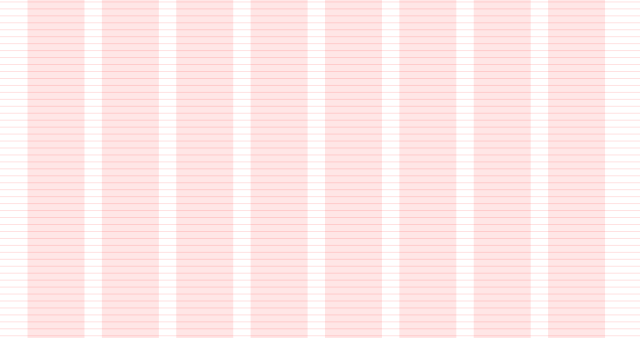
Reproduce this pattern procedurally as a Shadertoy shader.

```glsl
// Eight pale pink layout columns on white, crossed by fine red baseline rules.

// Horizontal values are fractions of canvas width, vertical ones of its height.
const float COLUMN_COUNT = 8.0;
const float COLUMN_START = 0.0430;
const float COLUMN_PITCH = 0.1162;
const float COLUMN_WIDTH = 0.0890;
const float RULE_START   = 0.00576;   // centre of the top rule
const float RULE_PITCH   = 0.020576;
const float RULE_WIDTH   = 0.0026;

const vec3  PAPER = vec3(1.0);
const vec3  TINT  = vec3(1.0, 0.0, 0.0);
const float COLUMN_ALPHA = 0.10;
const float RULE_ALPHA   = 0.13;

// Exact share of a pixel covered by a band, given the distance to its centre.
float bandCoverage(float dist, float width, float pixel) {
    float low  = max(-0.5 * width, dist - 0.5 * pixel);
    float high = min( 0.5 * width, dist + 0.5 * pixel);
    return max(high - low, 0.0) / pixel;
}

float columns(float x, float pixel) {
    float offset = x - COLUMN_START - 0.5 * COLUMN_WIDTH;
    float index = clamp(round(offset / COLUMN_PITCH), 0.0, COLUMN_COUNT - 1.0);
    return bandCoverage(offset - index * COLUMN_PITCH, COLUMN_WIDTH, pixel);
}

float rules(float depth, float pixel) {
    float offset = depth - RULE_START;
    float index = round(offset / RULE_PITCH);
    return bandCoverage(offset - index * RULE_PITCH, RULE_WIDTH, pixel);
}

void mainImage(out vec4 fragColor, in vec2 fragCoord) {
    vec2 pixel = 1.0 / iResolution.xy;
    vec2 uv = fragCoord * pixel;

    // Translucent layers of one tint; rules are measured down from the top.
    vec3 color = mix(PAPER, TINT, COLUMN_ALPHA * columns(uv.x, pixel.x));
    color = mix(color, TINT, RULE_ALPHA * rules(1.0 - uv.y, pixel.y));

    fragColor = vec4(color, 1.0);
}
```
